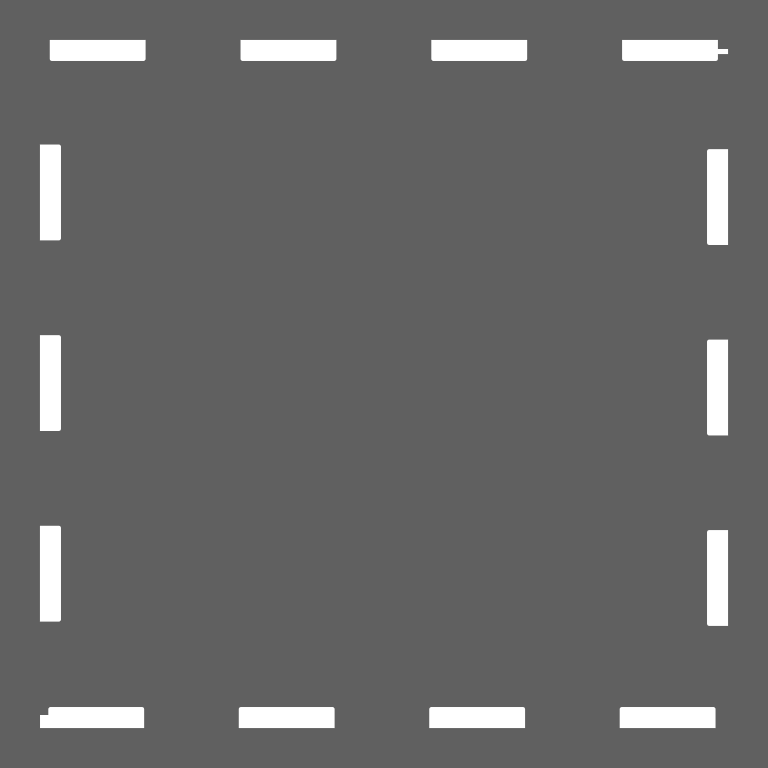
This background is drawn by a WebGL 2 fragment shader. Its source:

```glsl
#version 300 es
precision highp float;

uniform vec2 u_resolution;
out vec4 outColor;

const vec3 GREY = vec3(0.3765);
const vec3 WHITE = vec3(1.0);
const float EDGE_INSET = 0.0657;
const vec2 DASH_HALF = vec2(0.0624, 0.0137);
const float CORNER_RADIUS = 0.003;

// Signed distance to a rounded box centred at the origin
float boxDistance(vec2 p, vec2 halfSize, float radius) {
    vec2 q = abs(p) - halfSize + radius;
    return length(max(q, 0.0)) + min(max(q.x, q.y), 0.0) - radius;
}

// Row of dashes beside one side; only the inward corners are rounded
float dashRow(float along, float inward, float start, float spacing, float count) {
    float index = clamp(round((along - start) / spacing), 0.0, count - 1.0);
    vec2 local = vec2(along - start - index * spacing, inward - EDGE_INSET);
    float radius = local.y > 0.0 ? CORNER_RADIUS : 0.0;
    return boxDistance(local, DASH_HALF, radius);
}

// Dashed frame with its two small end stubs
float frameDistance(vec2 p) {
    float bottom = dashRow(p.x, p.y, 0.1253, 0.2480, 4.0);
    float top = dashRow(p.x, 1.0 - p.y, 0.1272, 0.2484, 4.0);
    float left = dashRow(p.y, p.x, 0.2530, 0.2482, 3.0);
    float right = dashRow(p.y, 1.0 - p.x, 0.2474, 0.2480, 3.0);
    float dashes = min(min(bottom, top), min(left, right));

    float startStub = boxDistance(p - vec2(0.0586, 0.0605), vec2(0.0065, 0.0085), 0.0);
    float endStub = boxDistance(p - vec2(0.9408, 0.9329), vec2(0.0072, 0.0033), 0.0);
    return min(dashes, min(startStub, endStub));
}

void main() {
    vec2 p = gl_FragCoord.xy / u_resolution;
    float pixel = 1.0 / min(u_resolution.x, u_resolution.y);

    // Coverage over one pixel keeps the edges smooth
    float coverage = clamp(0.5 - frameDistance(p) / pixel, 0.0, 1.0);
    outColor = vec4(mix(GREY, WHITE, coverage), 1.0);
}
```
